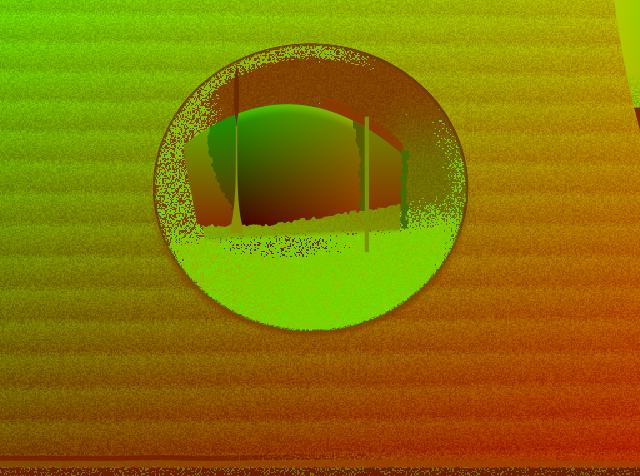
Write a WebGL 2 fragment shader that draws this texture map.

```glsl
#version 300 es
precision highp float;
uniform vec2 u_resolution;
out vec4 fragColor;

// Lengths are in canvas heights, with y measured down from the top edge.
const float ASPECT = 1.3474;
const float GRAIN_CELLS = 380.0;
const float SOFT = 0.0014;
const float GRAIN = 0.13;
const float RIDGE_DEPTH = 0.13;
const float JAG = 0.009;
const vec2 BALL_CENTER = vec2(0.654, 0.395);
const vec2 BALL_RADIUS = vec2(0.332, 0.304);
const vec2 BROWN = vec2(0.50, 0.26);
const vec2 OLIVE = vec2(0.44, 0.43);
const vec2 LIME = vec2(0.47, 0.79);
const vec2 RUST = vec2(0.42, 0.17);

float hash(vec2 p) {
    vec3 q = fract(p.xyx * 0.1031);
    q += dot(q, q.yzx + 33.33);
    return fract((q.x + q.y) * q.z);
}

float noise(vec2 p) {
    vec2 i = floor(p), f = fract(p);
    f = f * f * (3.0 - 2.0 * f);
    return mix(mix(hash(i), hash(i + vec2(1, 0)), f.x),
               mix(hash(i + vec2(0, 1)), hash(i + vec2(1, 1)), f.x), f.y);
}

float inside(float d) { return smoothstep(-SOFT, SOFT, d); }
float band(float v, float lo, float hi) { return inside(v - lo) * inside(hi - v); }

// Ridged wall; colours are red-green pairs
vec2 wall(vec2 p, float g) {
    float x = p.x / ASPECT;
    vec2 col = vec2(0.41 + 0.29 * x + 0.06 * p.y * (1.0 - x),
                    0.80 - 0.53 * p.y - 0.13 * x);
    float t = p.y - 0.012 * x * (1.0 - 2.0 * p.y);
    float k = 69.0 * (sqrt(1.0 + 0.479 * (t - 0.026)) - 1.0);
    float f = fract(k + 0.05 * (g - 0.5));
    float saw = 0.5 - f + 0.5 * smoothstep(0.88, 1.0, f) - 0.5 * smoothstep(0.12, 0.0, f);
    col += RIDGE_DEPTH * saw * vec2(0.25, 1.0) * mix(1.0, 0.75, x);
    col += (g - 0.5) * GRAIN * vec2(0.7, 1.0);

    // Skirting at the lower edge
    float wave = 0.006 * noise(p * vec2(9.0, 2.0));
    float streak = band(p.y, 0.952 + wave, 0.963 + wave) * smoothstep(0.85, 0.5, p.x + 0.3 * (g - 0.5));
    col = mix(col, vec2(0.46, 0.10), 0.8 * streak);
    col = mix(col, vec2(0.52 + 0.12 * x, 0.27), 0.7 * band(p.y, 0.968, 0.983));
    vec2 grit = mix(vec2(0.42, 0.12), vec2(0.50, 0.42), step(0.78, g));
    return mix(col, grit, inside(p.y - 0.982 + 0.006 * (g - 0.5)));
}

// Pale shape at the upper right
vec2 cornerShape(vec2 p, vec2 col, float g) {
    float edge = 1.293 + 0.13 * p.y + 0.25 * p.y * p.y;
    float mask = inside(p.x - edge) * inside(0.279 - p.y);
    vec2 pale = vec2(0.70 - 1.6 * (p.x - edge), 0.80 - 0.3 * p.y);
    pale = mix(pale, vec2(0.42, 0.70), step(0.6, g) * smoothstep(0.14, 0.22, p.y));
    pale = mix(pale, vec2(0.48, 0.16), inside(p.y - 0.226));
    return mix(col, pale, mask);
}

// Speckled body of the ball
vec2 ballBody(vec2 p, float rho, float g, float h) {
    vec2 e = (p - BALL_CENTER) / BALL_RADIUS;
    float right = smoothstep(0.35, 0.65, e.x);
    vec2 dark = mix(BROWN, OLIVE, right * smoothstep(0.18, 0.36, p.y)) + 0.07 * (g - 0.5);
    vec2 bright = LIME + vec2(0.10 * h - 0.05 * e.y, 0.05 * e.y) + 0.12 * (g - 0.5) * vec2(1.0, -0.8);
    bright = mix(bright, vec2(0.63, 0.64), 0.6 * step(0.72, h) * smoothstep(0.4, -0.7, e.x));
    float floorLit = smoothstep(0.42, 0.51, p.y + 0.02 * e.x);
    float leftRim = 0.55 * smoothstep(-0.52, -0.74, e.x);
    float topRim = 0.65 * smoothstep(0.88, 0.93, rho) * smoothstep(0.45, 0.1, e.x) * step(e.y, 0.0);
    float rightRim = 0.4 * smoothstep(0.83, 0.95, rho) * right * smoothstep(-0.6, 0.0, e.y);
    float chance = max(max(floorLit, leftRim), max(topRim, rightRim));
    chance -= 0.45 * smoothstep(0.92, 1.0, rho) * smoothstep(0.7, 0.1, e.y) * floorLit;
    vec2 col = mix(dark, bright, step(h, chance));
    vec2 s = (p - vec2(0.60, 0.518)) / vec2(0.12, 0.022);
    return mix(col, RUST, step(0.80, h) * step(dot(s, s), 0.6 + 0.7 * g));
}

// Bright panes, sill and posts reflected in the ball
vec2 panes(vec2 p, vec2 col, float g) {
    float jag = JAG * (noise(p * 150.0) - 0.5);
    float dx = p.x - 0.605;
    float top = 0.219 + 1.8 * dx * dx;
    float base = 0.474 - 0.16 * max(p.x - 0.56, 0.0) + jag;
    float left = 0.388 + 0.35 * max(p.y - 0.33, 0.0) * step(0.33, p.y) * 0.55;
    float v = clamp((p.y - 0.219) / 0.255, 0.0, 1.0);
    float u = (p.x - 0.499) / 0.266;

    float sill = band(p.x, left + 0.01, 0.842) * inside(p.y - base) * smoothstep(0.502, 0.488, p.y + 0.05 * dx);
    col = mix(col, vec2(0.50, 0.64 - 0.08 * u), 0.9 * sill);
    // Shaded lintel over the right side
    float lintel = band(p.x, 0.68, 0.848) * band(p.y, top - 0.024, top + 0.015);
    col = mix(col, vec2(0.55, 0.22), 0.8 * lintel);

    vec2 mainPane = vec2(0.13 + 0.34 * u + 0.12 * v, 0.64 * (1.0 - v) - 0.06 * u + 0.24 * u * v);
    mainPane += vec2(0.10, 0.14) * smoothstep(0.025, 0.0, p.y - top);
    vec2 farPane = vec2(0.38 + 0.14 * v, 0.76 - 0.58 * v);
    vec2 sidePane = vec2(0.08 + 0.34 * v, 0.62 - 0.47 * v);
    float split = 0.438 + 1.2 * pow(max(p.y - 0.30, 0.0), 1.6) + jag;
    vec2 leftPane = mix(farPane, sidePane, inside(p.x - split));
    vec2 rightPane = vec2(0.42 + 0.12 * v, 0.60 - 0.45 * v);
    vec2 glass = mix(leftPane, mainPane, inside(p.x - 0.497));
    glass = mix(glass, rightPane, inside(p.x - 0.772));
    float mask = inside(p.y - top) * inside(base - p.y) * band(p.x, left, 0.852 + jag);
    col = mix(col, glass, mask);

    // Uprights and the dark right jamb
    float bow = 0.757 - 0.8 * pow(max(0.33 - p.y, 0.0), 1.5) + jag;
    col = mix(col, vec2(0.34, 0.37), band(p.x, bow, 0.768) * band(p.y, top, base));
    col = mix(col, vec2(0.48, 0.58), band(p.x, 0.768, 0.777) * band(p.y, 0.245, 0.53));
    col = mix(col, vec2(0.27, 0.43), band(p.x + jag, 0.845, 0.857) * band(p.y, 0.315, 0.48));
    float spike = 0.0015 + 0.012 * pow(clamp((p.y - 0.25) / 0.23, 0.0, 1.0), 5.0);
    col = mix(col, vec2(0.55, 0.56), inside(spike - abs(p.x - 0.498)) * band(p.y, 0.25, 0.49));
    float crack = 0.0055 * smoothstep(0.13, 0.18, p.y) * smoothstep(0.27, 0.22, p.y);
    return mix(col, RUST, inside(crack - abs(p.x - 0.498)) * band(p.y, 0.135, 0.265));
}

void main() {
    vec2 uv = gl_FragCoord.xy / u_resolution;
    vec2 p = vec2(uv.x * ASPECT, 1.0 - uv.y);
    vec2 cell = floor(p * GRAIN_CELLS);
    float g = hash(cell), h = hash(cell + 71.0);

    vec2 col = cornerShape(p, wall(p, g), g);
    float rho = length((p - BALL_CENTER) / BALL_RADIUS);
    float shade = smoothstep(1.05, 1.0, rho) * smoothstep(0.35, 0.65, p.y);
    col = mix(col, vec2(0.50, 0.20), 0.6 * shade);

    vec2 ball = panes(p, ballBody(p, rho, g, h), g);
    float rim = smoothstep(0.975, 0.99, rho + 0.012 * (g - 0.5));
    ball = mix(ball, vec2(0.42, 0.23), 0.85 * rim);
    col = mix(col, ball, smoothstep(1.003, 0.997, rho));
    fragColor = vec4(clamp(col, 0.0, 1.0), 0.0, 1.0);
}
```
